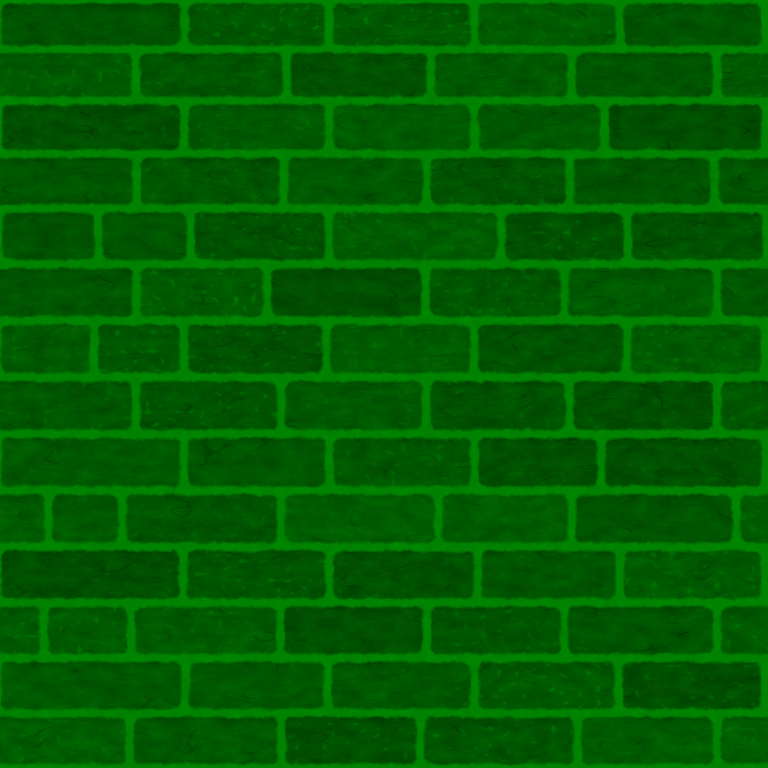
Give the GLSL for this texture, as a three.js fragment shader.

```glsl
// Green brick wall: 14 staggered courses of worn bricks set in lighter mortar.
// Each course holds four equal bricks and one long one, sometimes halved; rounded
// boxes cut the joints and gradient noise adds ragged edges, mottling and chips.

varying vec2 vUv;

// Layout, in canvas units
const float COURSES = 14.0;
const float COURSE_DRIFT = 1.9;     // makes the upper courses slightly thinner
const float BRICK_LENGTH = 0.1892;
const float EVEN_START = 0.2396;    // first joint of even and odd courses
const float ODD_START = 0.1770;
const float JOINT_SHIFT = 0.035;    // largest stray of an upright joint
const float SPLIT_AT = 0.52;
const float JOINT_WIDTH = 0.0108;
const float CORNER_RADIUS = 0.0085;
const float EDGE_SOFTNESS = 0.0027;
const float EDGE_WOBBLE = 0.0028;

// Shades of green
const float MORTAR_GREEN = 0.512;
const float BRICK_GREEN = 0.332;
const float BRICK_VARIATION = 0.055;
const float MOTTLE = 0.10;
const float CHIP_LIGHT = 0.09;
const float CRACK_DARK = 0.06;
const float TOP_SHADOW = 0.04;

float hash(vec2 p) {
  vec3 q = fract(vec3(p.xyx) * 0.1031);
  q += dot(q, q.yzx + 33.33);
  return fract((q.x + q.y) * q.z);
}

float cornerSlope(vec2 cell, vec2 offset) {
  float angle = 6.28319 * hash(cell);
  return dot(vec2(cos(angle), sin(angle)), offset);
}

// Gradient noise, about -0.7 to 0.7
float noise(vec2 p) {
  vec2 i = floor(p), f = fract(p);
  vec2 w = f * f * f * (f * (f * 6.0 - 15.0) + 10.0);
  vec2 e = vec2(1.0, 0.0);
  return mix(
    mix(cornerSlope(i, f), cornerSlope(i + e, f - e), w.x),
    mix(cornerSlope(i + e.yx, f - e.yx), cornerSlope(i + 1.0, f - 1.0), w.x), w.y);
}

float fbm(vec2 p) {
  float sum = 0.0, gain = 0.6;
  for (int i = 0; i < 4; i++) {
    sum += gain * noise(p);
    p = p * 2.03 + 17.3;
    gain *= 0.6;
  }
  return sum;
}

// Position of an upright joint along its course; most stray little, a few a lot
float jointX(float course, float k) {
  float stray = 2.0 * hash(vec2(mod(k, 5.0) + 3.0, course + 11.0)) - 1.0;
  float base = k > 4.5 ? 1.0 : k * BRICK_LENGTH;
  return base + JOINT_SHIFT * stray * stray * stray * stray * stray;
}

float roundedBox(vec2 p, vec2 halfSize) {
  vec2 q = abs(p) - halfSize + CORNER_RADIUS;
  return length(max(q, 0.0)) + min(max(q.x, q.y), 0.0) - CORNER_RADIUS;
}

void main() {
  // Course, counted from the top
  float t = 1.0 - vUv.y, b = vUv.y;
  float courseY = COURSES * t + COURSE_DRIFT * t * b * b * b;
  float course = floor(courseY);
  float down = fract(courseY) / COURSES;

  // Brick within the course
  float u = fract(vUv.x - (mod(course, 2.0) < 0.5 ? EVEN_START : ODD_START));
  if (u < jointX(course, 0.0)) u += 1.0;
  if (u >= jointX(course, 5.0)) u -= 1.0;
  float left = 0.0, right = 1.0, brick = 0.0;
  for (int i = 0; i < 5; i++) {
    float k = float(i);
    float a = jointX(course, k), z = jointX(course, k + 1.0);
    if (u >= a && u < z) { left = a; right = z; brick = k; }
  }

  // Some courses halve their long brick
  bool halved = abs(abs(course - 5.0) - 1.0) < 0.1 || abs(abs(course - 10.0) - 1.0) < 0.1;
  if (halved && brick > 3.5) {
    float middle = mix(left, right, SPLIT_AT);
    if (u < middle) right = middle;
    else { left = middle; brick = 5.0; }
  }
  vec2 id = vec2(brick * 7.0 + 2.0, course * 5.0 + 4.0);

  // Ragged brick outline
  vec2 halfSize = 0.5 * vec2(right - left, 1.0 / COURSES) - 0.5 * JOINT_WIDTH;
  float d = roundedBox(vec2(u - 0.5 * (left + right), down - 0.5 / COURSES), halfSize);
  d += EDGE_WOBBLE * (noise(vUv * 55.0) + 0.6 * noise(vUv * 170.0));
  float mortar = smoothstep(-EDGE_SOFTNESS, EDGE_SOFTNESS, d);

  // Brick face: own shade, streaky mottling, chips, cracks, shaded top
  vec2 grain = vUv + 3.0 * vec2(hash(id + 5.0), hash(id + 9.0));
  float wear = hash(id + 21.0);
  float face = BRICK_GREEN + BRICK_VARIATION * (hash(id) - 0.5);
  face += MOTTLE * fbm(grain * vec2(28.0, 52.0));
  face += CHIP_LIGHT * wear * smoothstep(0.22, 0.55, noise(grain * vec2(85.0, 120.0)));
  float crack = 1.0 - smoothstep(0.0, 0.07, abs(noise(grain * vec2(22.0, 60.0))));
  face -= CRACK_DARK * crack * smoothstep(0.05, 0.4, noise(grain * vec2(30.0, 45.0) + 40.0));
  face -= TOP_SHADOW * exp(-max(down - 0.5 * JOINT_WIDTH, 0.0) / 0.005);

  float bed = MORTAR_GREEN + 0.05 * fbm(vUv * 60.0);
  gl_FragColor = vec4(0.0, mix(face, bed, mortar), 0.0, 1.0);
}
```
